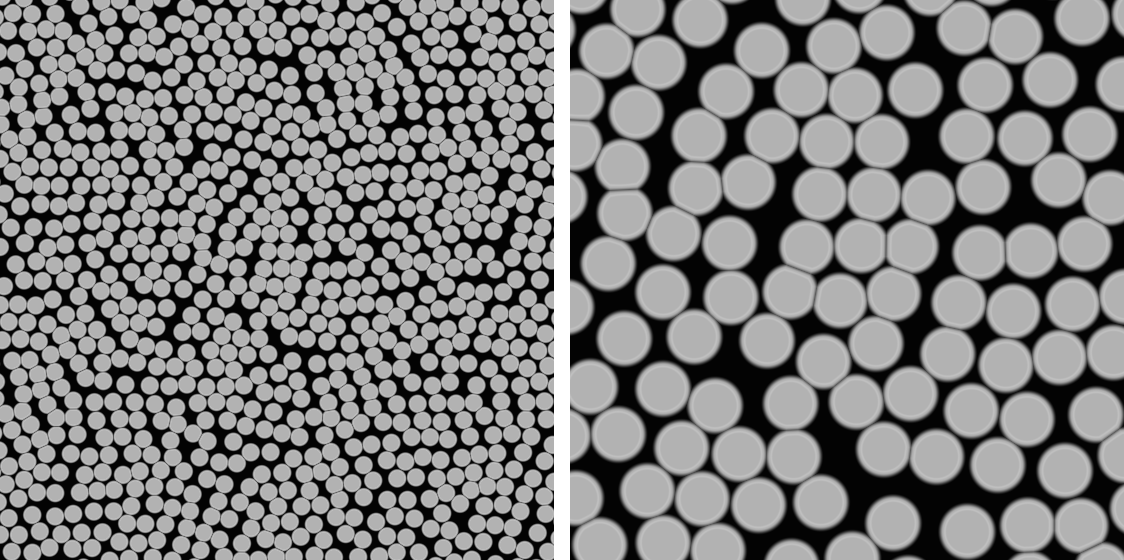
Left: the whole. Right: its middle third, enlarged.
Write a Shadertoy shader that draws this pattern.

```glsl
const float radius = 0.44;      // in units of the mean disk spacing
const float rowHeight = 0.88;

vec2 hash22(vec2 p) {
    vec3 q = fract(vec3(p.xyx) * vec3(0.1031, 0.1030, 0.0973));
    q += dot(q, q.yzx + 33.33);
    return fract((q.xx + q.yz) * q.zy);
}

// Slow drift that bends the rows
vec2 drift(vec2 p) {
    return 0.42 * sin(p.yx * vec2(0.43, 0.37) + vec2(1.0, 4.0))
         + 0.17 * sin(p.yx * vec2(0.91, 0.83) + p * vec2(0.31, -0.43));
}

float rowShift(float row) {
    return 0.5 * mod(row, 2.0);
}

// Jittered centre of a disk in the staggered lattice
vec2 looseCentre(vec2 cell) {
    vec2 p = vec2(cell.x + rowShift(cell.y), cell.y * rowHeight);
    return p + drift(p) + 0.46 * (hash22(cell + 57.0) - 0.5);
}

void mainImage(out vec4 fragColor, in vec2 fragCoord) {
    vec2 p = fragCoord / iResolution.y * 27.3 + 4.0;

    // Lattice cell under this point
    vec2 q = p - drift(p - drift(p));
    float row = round(q.y / rowHeight);
    vec2 home = vec2(round(q.x - rowShift(row)), row);

    // Patch of 7 x 7 disks around it
    vec2 centres[49];
    for (int i = 0; i < 49; i++)
        centres[i] = looseCentre(home + vec2(i % 7 - 3, i / 7 - 3));

    // Push overlapping disks apart, on a shrinking interior
    for (int pass = 1; pass <= 2; pass++) {
        vec2 moved[49] = centres;
        for (int y = pass; y < 7 - pass; y++)
        for (int x = pass; x < 7 - pass; x++) {
            vec2 c = centres[y * 7 + x];
            vec2 push = vec2(0.0);
            for (int k = 0; k < 9; k++) {
                if (k == 4) continue;
                vec2 away = c - centres[(y + k / 3 - 1) * 7 + x + k % 3 - 1];
                float gap = max(length(away), 0.001);
                push += away / gap * max(2.0 * radius - gap, 0.0) * 0.5;
            }
            moved[y * 7 + x] = c + push;
        }
        centres = moved;
    }

    // Nearest and second nearest disk
    float nearest = 9.0, second = 9.0;
    for (int k = 0; k < 9; k++) {
        float d = length(p - centres[(k / 3 + 2) * 7 + k % 3 + 2]);
        second = min(second, max(nearest, d));
        nearest = min(nearest, d);
    }

    // Depth inside the disk, cut by the seam between touching disks
    float depth = min(radius - nearest, 0.5 * (second - nearest));
    float soft = max(0.05, 19.0 / iResolution.y);
    float disk = smoothstep(-soft, soft, depth);
    float rim = smoothstep(0.03, 0.0, abs(depth - 0.075));
    fragColor = vec4(vec3(mix(0.01, 0.70 + 0.05 * rim, disk)), 1.0);
}
```
